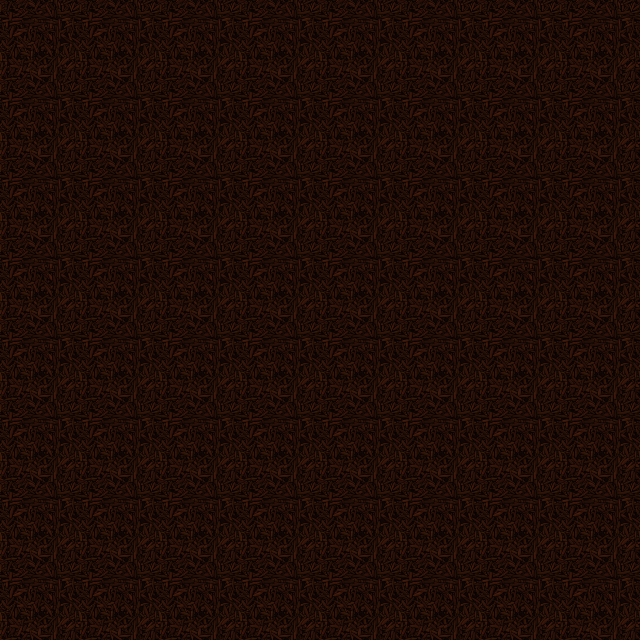
Write a WebGL 2 fragment shader that draws this texture.

```glsl
#version 300 es
precision highp float;
// Dark reddish-brown wood chip mulch: a tile of layered slivers, repeated 8 by 8.

uniform vec2 u_resolution;
out vec4 fragColor;

const float REPEATS = 8.0;             // tiles across and down
const int LAYERS = 7;                  // piles of chips, bottom to top
const float CELLS = 9.0;               // chips per tile side in each layer
const vec2 HALF_LENGTH = vec2(0.040, 0.085); // shortest, longest (tile units)
const vec2 HALF_WIDTH = vec2(0.009, 0.018);  // thinnest, widest
const float BEND = 3.0;                // greatest curvature of a chip
const float SHADOW_SIZE = 0.016;
const float SHADOW_DEPTH = 0.62;
const vec2 SEAM = vec2(0.71, 0.76);    // lines along which chips lie straight
const float SEAM_REACH = 0.05;
const vec2 PIT = vec2(0.155, 0.87);    // deepest gap in the tile
const vec2 PIT_RADIUS = vec2(0.042, 0.026);
const float GRAIN_CELLS = 48.0;
const float GRAIN_AMOUNT = 0.22;

const vec3 GAP = vec3(0.065, 0.025, 0.015);
const vec3 DARK_RED = vec3(0.140, 0.050, 0.028);
const vec3 LIGHT_RED = vec3(0.240, 0.090, 0.043);
const vec3 DARK_BROWN = vec3(0.135, 0.060, 0.024);
const vec3 LIGHT_BROWN = vec3(0.225, 0.102, 0.042);

const float PI = 3.14159;

vec4 hash4(vec3 p) {
    vec4 q = fract(p.xyzx * vec4(0.1031, 0.1030, 0.0973, 0.1099));
    q += dot(q, q.wzxy + 33.33);
    return fract((q.xxyz + q.yzzw) * q.zywx);
}

// Value noise that wraps at the tile border.
float wrappedNoise(vec2 p, float period) {
    vec2 cell = floor(p);
    vec2 f = smoothstep(0.0, 1.0, fract(p));
    vec2 a = mod(cell, period);
    vec2 b = mod(cell + 1.0, period);
    float low = mix(hash4(vec3(a, 91.0)).x, hash4(vec3(b.x, a.y, 91.0)).x, f.x);
    float high = mix(hash4(vec3(a.x, b.y, 91.0)).x, hash4(vec3(b, 91.0)).x, f.x);
    return mix(low, high, f.y);
}

// Distance to a bent sliver that narrows toward its ends.
float sliverDistance(vec2 p, float halfLength, float halfWidth) {
    float along = abs(p.x) / halfLength;
    float width = halfWidth * (1.0 - 0.45 * along * along);
    vec2 d = abs(p) - vec2(halfLength, width);
    return length(max(d, 0.0)) + min(max(d.x, d.y), 0.0);
}

// Lays the chip of one cell, with its shadow, over the colour below.
vec3 layChip(vec3 below, vec2 uv, vec2 cell, float layer, float pixel) {
    vec2 id = mod(cell, CELLS);
    vec4 place = hash4(vec3(id, layer * 7.0 + 3.0));
    vec4 look = hash4(vec3(id, layer * 7.0 + 57.0));
    vec2 centre = (cell + place.xy) / CELLS;

    // Chips close to a seam turn to follow it.
    float angle = place.z * PI;
    vec2 offset = abs(fract(centre - SEAM + 0.5) - 0.5);
    if (offset.x < SEAM_REACH) angle = PI * 0.5 + (place.z - 0.5) * 0.5;
    if (offset.y < SEAM_REACH) angle = (place.z - 0.5) * 0.5;

    vec2 axis = vec2(cos(angle), sin(angle));
    vec2 p = uv - centre;
    p = vec2(dot(p, axis), dot(p, vec2(-axis.y, axis.x)));
    p.y += (look.w - 0.5) * BEND * p.x * p.x;

    float halfWidth = mix(HALF_WIDTH.x, HALF_WIDTH.y, look.x);
    float d = sliverDistance(p, mix(HALF_LENGTH.x, HALF_LENGTH.y, place.w), halfWidth);

    float tone = look.y;
    vec3 wood = mix(mix(DARK_RED, LIGHT_RED, tone),
                    mix(DARK_BROWN, LIGHT_BROWN, tone), look.z);
    // One long edge catches light, the other falls off.
    wood *= 1.0 + 0.2 * clamp(p.y / halfWidth, -1.0, 1.0) * sign(axis.x + 0.001);

    float shadow = 1.0 - smoothstep(0.0, SHADOW_SIZE, d);
    float body = 1.0 - smoothstep(-0.5 * pixel, 0.5 * pixel, d);
    return mix(below * (1.0 - SHADOW_DEPTH * shadow), wood, body);
}

void main() {
    vec2 canvas = gl_FragCoord.xy / u_resolution;
    vec2 uv = fract(canvas * REPEATS);
    float pixel = REPEATS / min(u_resolution.x, u_resolution.y);

    // Chips, piled layer on layer over the dark ground.
    vec3 colour = GAP;
    vec2 home = floor(uv * CELLS);
    for (int layer = 0; layer < LAYERS; layer++)
        for (int y = -1; y <= 1; y++)
            for (int x = -1; x <= 1; x++)
                colour = layChip(colour, uv, home + vec2(x, y), float(layer), pixel);

    // Fine grain and the deep gap.
    float grain = wrappedNoise(uv * GRAIN_CELLS, GRAIN_CELLS);
    colour *= 1.0 + GRAIN_AMOUNT * (grain - 0.5);
    float pit = 1.0 - smoothstep(0.6, 1.1, length((uv - PIT) / PIT_RADIUS));
    colour = mix(colour, GAP * 0.6, pit);

    fragColor = vec4(max(colour, GAP * 0.5), 1.0);
}
```
